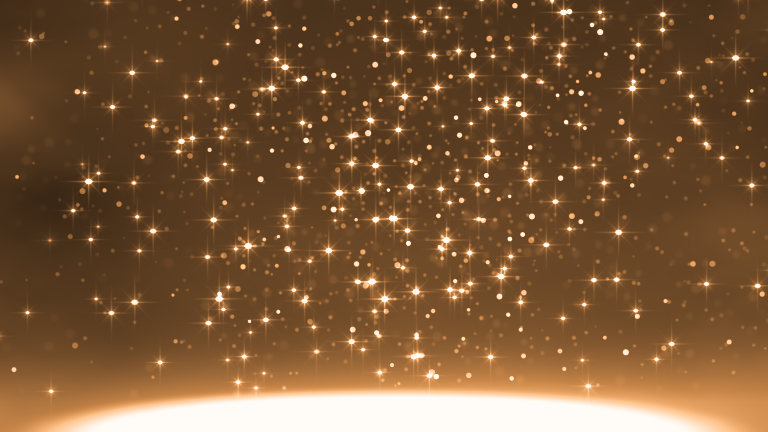
A WebGL 1 fragment shader for this background:

```glsl
precision highp float;
// Golden glitter and star sparkles falling over a glowing white stage.

uniform vec2 u_resolution;

#define AMBER vec3(1.0, 0.67, 0.362)
#define WHITE vec3(1.0, 0.985, 0.965)
#define STAGE_CENTER vec2(-0.01, -0.012)
#define STAGE_RADII vec2(0.73, 0.096)
#define STAR_CELL 0.08
#define DOT_CELL 0.045
#define DUST_CELL 0.029
#define HAZE_CELL 0.05
#define RAY_WIDTH 0.002
#define RAY_LENGTH 0.016

vec3 hash3(vec2 p) {
  vec3 q = fract(vec3(p.xyx) * vec3(0.1031, 0.1030, 0.0973));
  q += dot(q, q.yxz + 33.33);
  return fract((q.xxy + q.yzz) * q.zyx);
}

float noise(vec2 p) {
  vec2 i = floor(p);
  vec2 f = fract(p);
  f = f * f * (3.0 - 2.0 * f);
  float low = mix(hash3(i).x, hash3(i + vec2(1.0, 0.0)).x, f.x);
  float high = mix(hash3(i + vec2(0.0, 1.0)).x, hash3(i + 1.0).x, f.x);
  return mix(low, high, f.y);
}

float fbm(vec2 p) {
  float sum = 0.0;
  float gain = 0.5;
  for (int i = 0; i < 4; i++) {
    sum += gain * noise(p);
    p = p * 2.03 + 17.3;
    gain *= 0.5;
  }
  return sum;
}

// Soft elliptical spot.
float blob(vec2 p, vec2 center, vec2 radii) {
  vec2 d = (p - center) / radii;
  return exp(-dot(d, d));
}

// Share of cells that hold a particle: a clumpy plume above the stage.
float plume(vec2 p) {
  float body = blob(p, vec2(0.12, 0.7), vec2(0.74, 0.64));
  float clumps = mix(0.55, 1.4, noise(p * 7.0 + 40.0));
  return min(body * clumps, 1.0) * smoothstep(0.06, 0.16, p.y);
}

float disc(vec2 d, float radius, float blur) {
  return 1.0 - smoothstep(radius - blur, radius + blur, length(d));
}

// Thin ray along the x axis of d.
float ray(vec2 d, float len) {
  float across = d.y / RAY_WIDTH;
  return exp(-abs(d.x) / len - across * across);
}

float starShape(vec2 d, float size) {
  float len = RAY_LENGTH * size;
  vec2 diagonal = vec2(d.x + d.y, d.x - d.y) * 0.7071;
  float rays = 0.8 * ray(d, len) + 0.6 * ray(d.yx, len * 1.3);
  rays += 0.5 * (ray(diagonal, len * 0.65) + ray(diagonal.yx, len * 0.65));
  float core = 1.1 * disc(d * vec2(0.75, 1.0), 0.004 * size, 0.0022);
  float halo = 0.35 * exp(-dot(d, d) / (0.00016 * size));
  return (rays + core + halo) * (1.0 - smoothstep(0.5, 1.0, length(d) / STAR_CELL));
}

// Jittered grid of particles; radius 0 selects stars, otherwise discs.
float scatter(vec2 p, float cell, float fill, float radius, float blur, float seed) {
  float sum = 0.0;
  vec2 home = floor(p / cell);
  for (int y = -1; y <= 1; y++) {
    for (int x = -1; x <= 1; x++) {
      vec2 id = home + vec2(float(x), float(y));
      vec3 place = hash3(id + seed);
      vec3 look = hash3(id + seed + 71.7);
      vec2 center = (id + place.xy) * cell;
      float density = plume(center);
      float present = step(place.z, fill * density);
      float power = mix(0.3, 1.1, look.x) * mix(0.55, 1.0, density);
      vec2 d = p - center;
      float shape;
      if (radius > 0.0) shape = disc(d, radius * mix(0.6, 1.15, look.y), blur);
      else shape = starShape(d, mix(0.65, 1.5, look.y * look.y));
      sum += present * power * shape;
    }
  }
  return sum;
}

// Smoky backdrop with warm light rising from the floor.
float backdrop(vec2 p) {
  float light = 0.285 + 0.11 * blob(p, vec2(0.08, 0.38), vec2(0.65, 0.36));
  float sides = smoothstep(0.45, 0.9, abs(p.x));
  light += (fbm(p * vec2(3.0, 5.0) + vec2(9.0, 2.0)) - 0.47) * mix(0.08, 0.2, sides);
  light += 0.14 * blob(p, vec2(-0.92, 0.76), vec2(0.13, 0.1));
  light += 0.05 * blob(p, vec2(-0.5, 0.85), vec2(0.25, 0.14));
  light += 0.1 * blob(p, vec2(0.85, 0.48), vec2(0.16, 0.12));
  light += 0.07 * blob(p, vec2(0.72, 0.8), vec2(0.25, 0.16));
  light -= 0.05 * blob(p, vec2(-0.82, 0.52), vec2(0.2, 0.1));
  float sideTint = mix(0.75, 1.08, smoothstep(-0.75, 0.5, p.x));
  float height = max(p.y - 0.07, 0.0);
  return light + sideTint * (0.27 * exp(-height / 0.15) + 0.15 * exp(-height * height / 0.011));
}

float stage(vec2 p) {
  float e = length((p - STAGE_CENTER) / STAGE_RADII);
  return 0.95 * (1.0 - smoothstep(0.6, 1.25, e)) + 0.3 * exp(-max(e - 0.9, 0.0) * 2.2);
}

void main() {
  vec2 p = gl_FragCoord.xy / u_resolution.y;
  p.x -= 0.5 * u_resolution.x / u_resolution.y;
  float light = backdrop(p) + stage(p);
  light += 0.09 * scatter(p, HAZE_CELL, 1.0, 0.01, 0.006, 11.0);
  light += 0.35 * scatter(p, DUST_CELL, 0.75, 0.0042, 0.0026, 37.0);
  light += 0.95 * scatter(p, DOT_CELL, 0.55, 0.0062, 0.0018, 53.0);
  light += 1.05 * scatter(p, STAR_CELL, 0.75, 0.0, 0.0, 89.0);
  light += 0.9 * scatter(p + 0.041, STAR_CELL, 0.65, 0.0, 0.0, 131.0);
  vec3 color = mix(AMBER * min(light, 1.0), WHITE, smoothstep(0.76, 1.4, light));
  gl_FragColor = vec4(color, 1.0);
}
```
